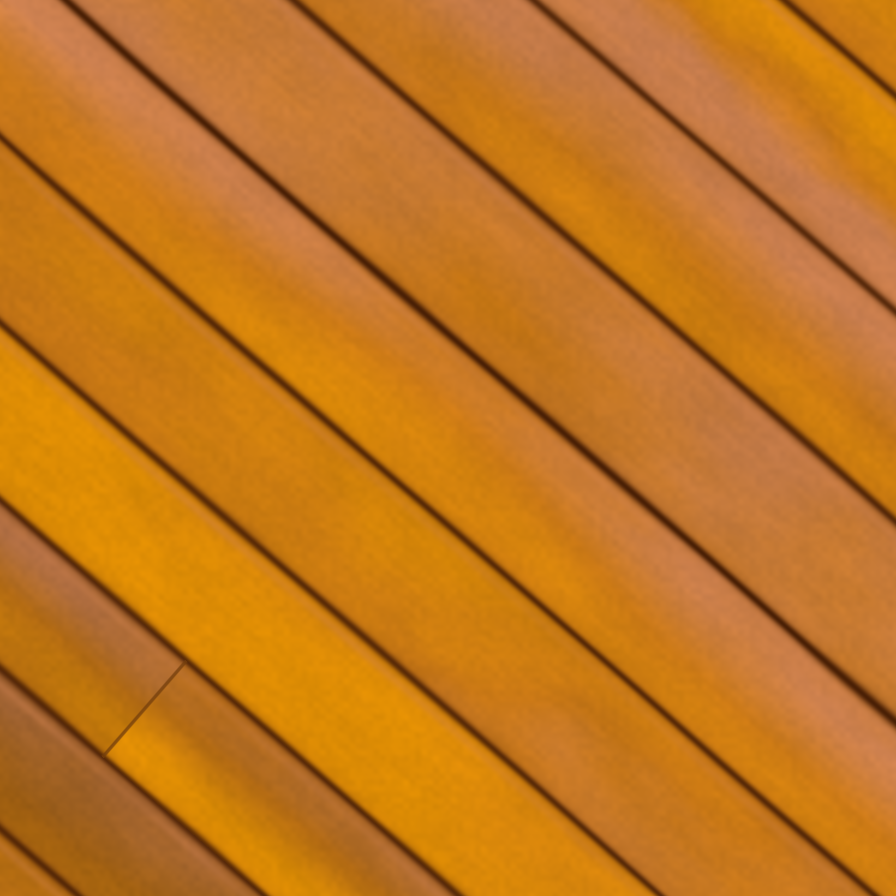
Give the GLSL for this texture, as a Shadertoy shader.

```glsl
// Diagonal amber wooden boards with dark soft seams and one butt joint.
#define SLOPE 0.87
#define FIRST_SEAM -0.7617
#define BOARD_STEP 0.2462
#define STEP_SHRINK 0.00443
#define SEAM_WIDTH 0.0046
#define JOINT_POS 0.641
#define AMBER vec3(0.875, 0.555, 0.015)
#define OCHRE vec3(0.79, 0.47, 0.085)
#define ROSE vec3(0.79, 0.495, 0.31)
#define BROWN vec3(0.60, 0.32, 0.06)
#define SEAM vec3(0.29, 0.125, 0.02)

// Per board: rosiness at left, at right, upper minus lower edge, brightness
const vec4 BOARDS[10] = vec4[10](
    vec4(0.30, 0.30, 0.0, 0.98),
    vec4(0.55, 0.50, -0.9, 1.0),
    vec4(0.85, 0.70, 0.5, 0.99),
    vec4(0.85, 0.85, 0.1, 0.98),
    vec4(0.70, 0.75, 0.55, 1.01),
    vec4(0.50, 0.50, -0.1, 0.98),
    vec4(0.10, 0.12, 0.1, 1.0),
    vec4(0.55, 0.45, 0.7, 0.88),
    vec4(0.70, 0.60, 0.2, 0.80),
    vec4(0.50, 0.50, 0.0, 0.90));

float hash(vec2 p) {
    vec3 q = fract(vec3(p.xyx) * 0.1031);
    q += dot(q, q.yzx + 33.33);
    return fract((q.x + q.y) * q.z);
}

float noise(vec2 p) {
    vec2 i = floor(p), f = fract(p);
    f = f * f * (3.0 - 2.0 * f);
    return mix(mix(hash(i), hash(i + vec2(1, 0)), f.x),
               mix(hash(i + vec2(0, 1)), hash(i + 1.0), f.x), f.y);
}

float fbm(vec2 p) {
    float sum = 0.0, amp = 0.5;
    for (int i = 0; i < 4; i++) {
        sum += amp * noise(p);
        p = p * 2.03 + 17.0;
        amp *= 0.5;
    }
    return sum / 0.9375;
}

// Seams sit at slowly shrinking intervals, and this is the inverse
float seamOffset(float k) {
    return FIRST_SEAM + k * (BOARD_STEP - STEP_SHRINK * k);
}

float boardCoord(float v) {
    float root = BOARD_STEP * BOARD_STEP - 4.0 * STEP_SHRINK * (v - FIRST_SEAM);
    return (BOARD_STEP - sqrt(max(root, 0.0))) / (2.0 * STEP_SHRINK);
}

// Amber through ochre to rose
vec3 woodColor(float rosy) {
    vec3 warm = mix(AMBER, OCHRE, clamp(rosy * 2.0, 0.0, 1.0));
    return mix(warm, ROSE, clamp(rosy * 2.0 - 1.0, 0.0, 1.0));
}

void mainImage(out vec4 fragColor, in vec2 fragCoord) {
    vec2 p = fragCoord / iResolution.xy;
    p.y = 1.0 - p.y;
    float pixel = 1.0 / iResolution.y;
    float stretch = length(vec2(1.0, SLOPE));

    // Board frame: s along the grain, v across it
    float s = dot(p, vec2(1.0, SLOPE)) / stretch;
    float v = p.y - SLOPE * p.x + 0.007 * (noise(vec2(s * 5.0, 3.0)) - 0.5);
    float k = boardCoord(v);
    float id = floor(k), across = k - id;
    vec4 board = BOARDS[clamp(int(id) + 1, 0, 9)];

    // Blotchy tint, warmest around the centre
    vec2 grain = vec2(s * 4.0, v * 7.0) + id * 19.7;
    float blotch = fbm(grain) - 0.5;
    float side = 0.5 - smoothstep(0.15, 0.8, across + 0.4 * blotch);
    vec2 toGlow = p - vec2(0.49, 0.44);
    float rosy = mix(board.x, board.y, p.x) + board.z * side + 0.6 * blotch;
    rosy -= 0.36 * exp(-14.0 * dot(toGlow, toGlow));

    // The jointed board turns brighter past its butt joint
    float jointed = 1.0 - step(0.5, abs(id - 6.0));
    float pastJoint = jointed * smoothstep(-pixel, pixel, s - JOINT_POS);
    rosy -= 0.15 * pastJoint;
    float light = board.w + pastJoint * (0.06 - 0.12 * side);
    light += 0.10 * (fbm(grain * 2.3 + 7.0) - 0.5);

    // Fine speckle and faint streaks
    light += 0.045 * (noise(p * 150.0) - 0.5);
    light += 0.03 * (noise(vec2(s * 25.0, v * 110.0)) - 0.5);
    vec3 color = woodColor(rosy) * light;

    // Seams: halo, pale lower lip, dark core of uneven width
    float seamId = round(k);
    float d = (v - seamOffset(seamId)) / stretch;
    float wear = noise(vec2(s * 9.0, seamId * 7.3));
    float heavy = exp(-2.0 * abs(seamId - 3.0));
    float width = SEAM_WIDTH * (0.8 + 0.35 * wear + 0.2 * heavy) + 0.3 * pixel;
    float lip = exp(-pow((d - 0.014) / 0.005, 2.0));
    color = mix(color, BROWN, 0.4 * exp(-abs(d) / 0.009));
    color = mix(color, ROSE * 1.03, lip * (0.12 + 0.25 * wear));
    color = mix(color, SEAM, (0.85 + 0.15 * heavy) * exp(-pow(d / width, 2.0)));

    // Thin butt joint
    float joint = 1.0 - smoothstep(0.0008, 0.0018 + pixel, abs(s - JOINT_POS));
    color = mix(color, BROWN * 0.75, 0.75 * joint * jointed);

    fragColor = vec4(clamp(color, 0.0, 1.0), 1.0);
}
```
